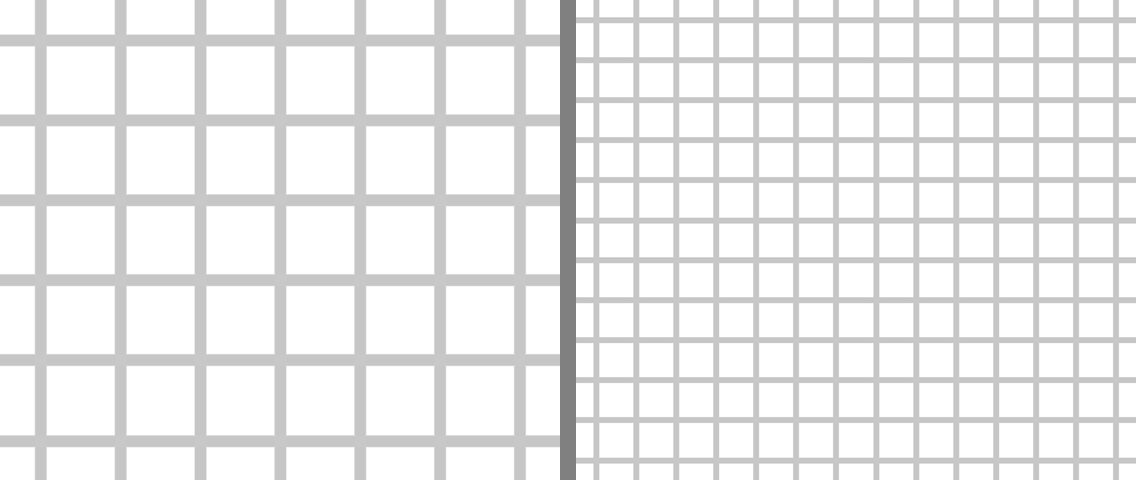
Left, the tile; right, the same tile 2 across and 2 down.
This pattern is drawn by a WebGL 2 fragment shader. Its source:

```glsl
#version 300 es
precision highp float;
// Square grid of flat grey bars on white, seven cells across and six down.
// Each cell holds one vertical and one horizontal bar through its middle;
// bar distances give soft edges, and the cells wrap at the canvas borders.

uniform vec2 u_resolution;
out vec4 fragColor;

const vec2 CELLS = vec2(7.0, 6.0);            // whole repeats across and down
const float BAR_WIDTH = 0.147;                // in cells
const float EDGE_SOFTNESS = 0.012;            // half width of the edge ramp, in cells
const vec2 FIRST_SHIFT = vec2(0.010, 0.001);  // bar offset in the first cell
const vec2 SHIFT_STEP = vec2(-0.0017, -0.0014); // change of offset per cell
const float BOTTOM_DROP = 0.017;              // the lowest bar sits slightly low
const vec3 PAPER = vec3(1.0);
const vec3 BAR = vec3(0.776);
const vec3 CROSSING = vec3(0.784);            // faintly lighter where bars meet

// Coverage of the vertical (x) and horizontal (y) bars at a point in cells.
vec2 barCoverage(vec2 point, vec2 pixel) {
  vec2 cell = mod(floor(point), CELLS);
  vec2 shift = FIRST_SHIFT + SHIFT_STEP * cell;
  shift.y -= BOTTOM_DROP * (1.0 - step(0.5, cell.y));
  vec2 edge = abs(fract(point) - 0.5 - shift) - 0.5 * BAR_WIDTH;
  vec2 ramp = max(vec2(EDGE_SOFTNESS), 0.7 * pixel);
  return 1.0 - smoothstep(-ramp, ramp, edge);
}

void main() {
  vec2 point = gl_FragCoord.xy / u_resolution * CELLS;
  vec2 bars = barCoverage(point, CELLS / u_resolution);

  // Union of both bar sets over the paper, then the tint of the crossings.
  float grid = max(bars.x, bars.y);
  vec3 ink = mix(BAR, CROSSING, bars.x * bars.y);
  fragColor = vec4(mix(PAPER, ink, grid), 1.0);
}
```
